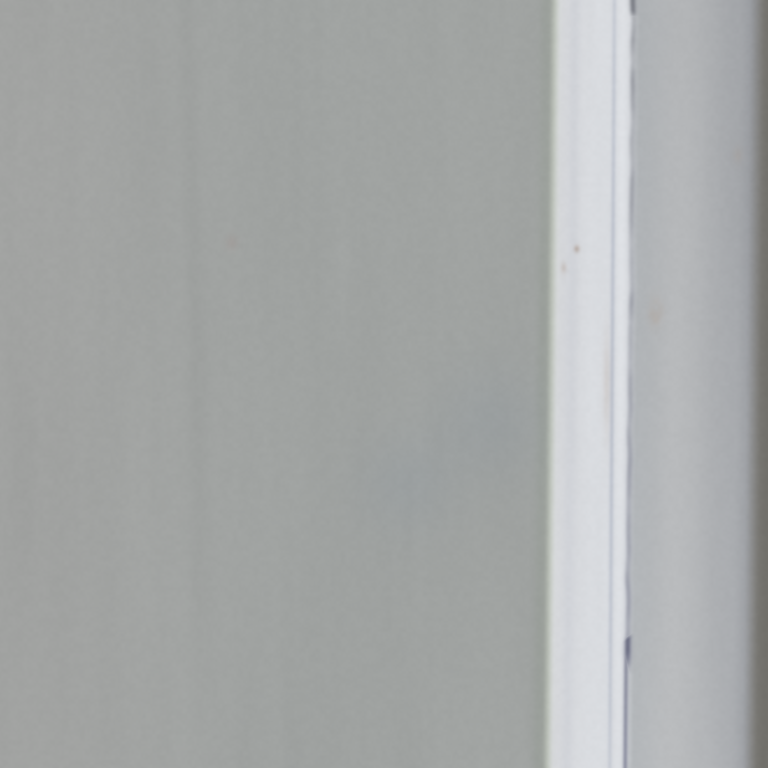
A Shadertoy shader for this texture:

```glsl
// A flat grey wall meets a bright white trim, a cracked seam and a rounded side panel.
// Slightly leaning vertical edges split the canvas into layers; stretched value noise
// adds faint streaks and grain, and soft elliptical spots add the stains.

float hash(vec2 p) {
    vec3 q = fract(vec3(p.xyx) * 0.1031);
    q += dot(q, q.yzx + 33.33);
    return fract((q.x + q.y) * q.z);
}

float noise(vec2 p) {
    vec2 i = floor(p), f = fract(p);
    f = f * f * (3.0 - 2.0 * f);
    return mix(mix(hash(i), hash(i + vec2(1, 0)), f.x),
               mix(hash(i + vec2(0, 1)), hash(i + vec2(1, 1)), f.x), f.y);
}

// Signed noise from -1 to 1
float snoise(vec2 p) { return noise(p) * 2.0 - 1.0; }

// Soft step centred on zero
float edge(float d, float width) { return smoothstep(-width, width, d); }

// Soft line around d = 0
float line(float d, float width) { return exp(-d * d / (width * width)); }

// Soft elliptical spot
float spot(vec2 p, vec2 center, vec2 radius) {
    vec2 q = (p - center) / radius;
    return exp(-dot(q, q));
}

vec3 wallColor(vec2 p) {
    vec3 col = mix(vec3(0.630, 0.636, 0.630), vec3(0.626, 0.638, 0.631),
                   smoothstep(0.0, 0.4, p.x));
    col += 0.005 * snoise(p * vec2(5.0, 3.0) + 4.0);
    // Vertical streaks
    col += 0.005 * snoise(p * vec2(34.0, 2.5));
    col += 0.003 * snoise(p * vec2(75.0, 5.0) + 11.0);
    float leaning = p.x - mix(0.268, 0.243, p.y);
    col -= 0.012 * line(leaning, 0.012) * smoothstep(0.0, 0.9, p.y + 0.2);
    col += 0.010 * spot(p, vec2(0.447, 0.65), vec2(0.010, 0.06));
    // Cool smudges and a small warm mark
    vec3 cool = vec3(0.018, 0.012, 0.002);
    col -= cool * spot(p, vec2(0.53, 0.37), vec2(0.06, 0.06));
    col -= cool * spot(p, vec2(0.64, 0.45), vec2(0.07, 0.07));
    col -= 0.010 * spot(p, vec2(0.531, 0.31), vec2(0.009, 0.13));
    col -= vec3(0.0, 0.02, 0.022) * spot(p, vec2(0.302, 0.684), vec2(0.008, 0.010));
    return col;
}

vec3 trimColor(vec2 p, float fromWall, float fromGroove) {
    vec3 col = mix(vec3(0.835, 0.842, 0.855), vec3(0.850, 0.860, 0.876),
                   smoothstep(0.01, 0.06, fromWall));
    col += 0.005 * snoise(p * vec2(100.0, 4.0));
    col -= vec3(0.022, 0.020, 0.014) * line(fromWall - 0.025, 0.008);
    // Groove, fainter in the middle, and the raised bead beside it
    float depth = 0.75 + 0.25 * snoise(vec2(5.0, p.y * 9.0));
    col -= vec3(0.105, 0.095, 0.070) * depth * line(fromGroove, 0.0032);
    col += 0.018 * line(fromGroove - 0.011, 0.006);
    // Warm stains
    vec3 rust = vec3(0.10, 0.15, 0.19);
    col -= rust * 0.9 * spot(p, vec2(0.751, 0.676), vec2(0.004, 0.005));
    col -= rust * 0.5 * spot(p, vec2(0.734, 0.651), vec2(0.004, 0.007));
    col -= rust * 0.35 * spot(p, vec2(0.790, 0.50), vec2(0.005, 0.065));
    return col;
}

vec3 panelColor(vec2 p, float fromSeam, float fromCorner) {
    vec3 col = mix(vec3(0.690, 0.704, 0.716), vec3(0.716, 0.724, 0.732),
                   smoothstep(0.0, 0.06, fromSeam));
    col += 0.024 * (0.5 - p.y);
    // Shade where the surface turns away
    col -= vec3(0.062, 0.060, 0.054) * smoothstep(-0.100, -0.015, fromCorner);
    col -= vec3(0.050, 0.050, 0.046) * smoothstep(-0.025, 0.0, fromCorner);
    col += 0.005 * snoise(p * vec2(40.0, 4.0) + 23.0);
    vec3 rust = vec3(0.010, 0.040, 0.065);
    col -= rust * spot(p, vec2(0.854, 0.594), vec2(0.009, 0.018))
         * (0.2 + noise(p * 110.0));
    col -= rust * 0.5 * spot(p, vec2(0.961, 0.798), vec2(0.006, 0.010));
    return col;
}

// Amount of dark gap in the seam: a faint ragged thread above, a slit below
float seamGap(vec2 p, float d) {
    float ragged = line(d, 0.0042) * (0.22 + 0.26 * noise(vec2(3.0, p.y * 38.0)));
    float slit = line(d + 0.002, 0.0034) * 0.62;
    float gap = mix(slit, ragged, edge(p.y - 0.168, 0.005));
    float slant = 0.171 + 0.6 * d;
    float notch = line(d, 0.0048) * edge(slant - p.y, 0.005) * edge(p.y - 0.135, 0.020);
    float topChip = 0.8 * line(d, 0.0045) * edge(p.y - 0.980, 0.008);
    return clamp(max(gap, max(notch, topChip)), 0.0, 1.0);
}

void mainImage(out vec4 fragColor, in vec2 fragCoord) {
    vec2 p = fragCoord / iResolution.xy;

    // Horizontal distances from the leaning edges
    float fromWall = p.x - mix(0.713, 0.723, p.y);
    float fromGroove = p.x - mix(0.794, 0.800, p.y);
    float wobble = 0.0014 * snoise(vec2(7.0, p.y * 32.0)) * edge(p.y - 0.18, 0.02);
    float fromSeam = p.x - mix(0.816, 0.825, p.y) - wobble;
    float fromCorner = p.x - mix(0.976, 0.986, p.y);

    // Layers from left to right
    vec3 col = wallColor(p);
    col -= vec3(0.020, 0.014, 0.024) * line(fromWall + 0.012, 0.008);
    col = mix(col, trimColor(p, fromWall, fromGroove), edge(fromWall, 0.0085));
    col += vec3(0.008, 0.018, -0.012) * line(fromWall, 0.006);
    col = mix(col, panelColor(p, fromSeam, fromCorner), edge(fromSeam - 0.002, 0.008));
    col = mix(col, vec3(0.44, 0.45, 0.48 + 0.06 * (1.0 - p.y)), seamGap(p, fromSeam));
    vec3 shadow = mix(vec3(0.485, 0.480, 0.465), vec3(0.445, 0.440, 0.420),
                      smoothstep(0.0, 0.02, fromCorner));
    col = mix(col, shadow, edge(fromCorner, 0.011));

    // Fine grain
    col += 0.005 * snoise(p * 150.0) + 0.003 * snoise(p * 330.0 + 50.0);
    fragColor = vec4(clamp(col, 0.0, 1.0), 1.0);
}
```
